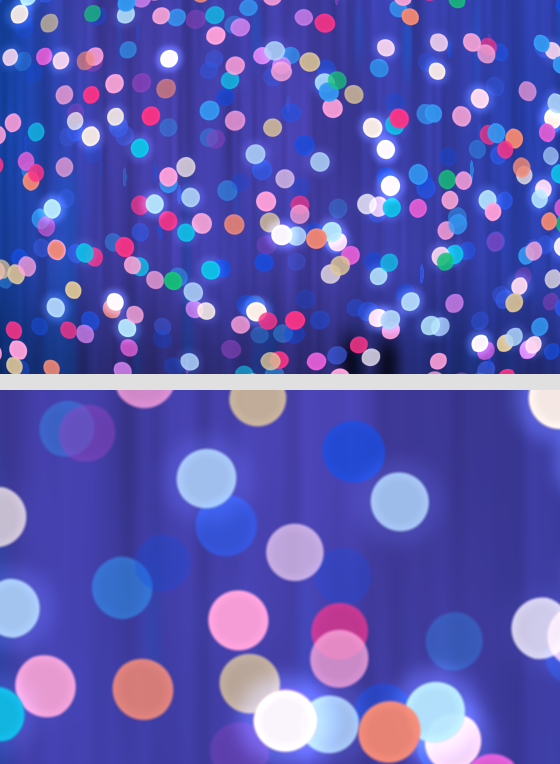
Top: the whole. Bottom: its middle third, enlarged.
This background is drawn by a Shadertoy shader. Its source:

```glsl
// Out-of-focus fairy lights before a blue violet curtain.
// Jittered cell layers scatter soft lens-shaped discs, dim ones first, then
// bright ones with halos; stretched value noise gives the curtain its folds.

#define RADIUS 0.0262
#define EDGE 0.0021
#define CELL 0.1
#define LAYERS 4
#define DIM_LAYERS 2
#define DIM_FILL 0.36
#define BRIGHT_FILL 0.53
#define CAT_EYE 0.24
#define HALO 0.30
#define SLIVERS 0.10
#define FOLDS 0.20

const vec3 LIGHTS[14] = vec3[14](
    vec3(1.0, 0.98, 1.0), vec3(1.0, 0.95, 0.91), vec3(0.72, 0.91, 1.0),
    vec3(0.68, 0.82, 0.97), vec3(1.0, 0.86, 0.95), vec3(0.98, 0.62, 0.84),
    vec3(0.93, 0.62, 0.82), vec3(0.82, 0.50, 0.92), vec3(0.96, 0.20, 0.52),
    vec3(0.86, 0.36, 0.82), vec3(0.06, 0.75, 0.90), vec3(0.20, 0.58, 0.93),
    vec3(0.84, 0.75, 0.58), vec3(0.92, 0.52, 0.45));

float hash(vec2 p) {
    return fract(sin(dot(p, vec2(127.1, 311.7))) * 43758.5453);
}

float noise(vec2 p) {
    vec2 i = floor(p), f = fract(p);
    f = f * f * (3.0 - 2.0 * f);
    return mix(mix(hash(i), hash(i + vec2(1, 0)), f.x),
               mix(hash(i + vec2(0, 1)), hash(i + vec2(1, 1)), f.x), f.y);
}

// Curtain: broad hue drift, vertical folds and a dark gap at the foot
vec3 curtain(vec2 p, float aspect) {
    float u = p.x / aspect;
    vec3 col = mix(vec3(0.07, 0.25, 0.62), vec3(0.23, 0.23, 0.62), smoothstep(0.0, 0.22, u));
    col = mix(col, vec3(0.15, 0.24, 0.65), smoothstep(0.55, 0.9, u));
    col = mix(col, vec3(0.27, 0.22, 0.58), 0.5 * noise(p * vec2(5.0, 3.0)));
    float folds = 0.6 * noise(p * vec2(26.0, 1.6)) + 0.4 * noise(p * vec2(75.0, 3.0) + 9.0);
    col *= 1.0 + FOLDS * (2.0 * folds - 1.0);
    float strand = smoothstep(0.68, 0.95, noise(p * vec2(22.0, 2.2) + 40.0));
    col = mix(col, vec3(0.07, 0.36, 0.80), 0.45 * strand);
    col *= mix(0.72, 1.04, smoothstep(-0.05, 0.35, p.y));
    float gap = smoothstep(0.04, 0.0, abs(abs(u - 0.66) - 0.032))
              * smoothstep(0.16, 0.03, p.y);
    return mix(col, vec3(0.02, 0.02, 0.08), 0.85 * gap);
}

// Dim lights are mostly deep blue, with some azure and violet
vec3 dimColour(float pick) {
    vec3 col = mix(vec3(0.05, 0.28, 0.86), vec3(0.24, 0.37, 0.90), fract(pick * 7.0));
    col = mix(col, vec3(0.18, 0.58, 0.92), step(0.62, pick));
    return mix(col, vec3(0.55, 0.25, 0.72), step(0.84, pick));
}

vec3 brightColour(float pick) {
    vec3 col = LIGHTS[int(pick * 13.99)];
    return fract(pick * 57.0) < 0.04 ? vec3(0.08, 0.74, 0.46) : col;
}

// Distance from the rim of a disc clipped into a lens away from the centre
float lensDistance(vec2 d, vec2 fromMiddle, float radius) {
    vec2 shift = CAT_EYE * radius * fromMiddle;
    return max(length(d - shift), length(d + shift)) - radius * 1.03;
}

void mainImage(out vec4 fragColor, in vec2 fragCoord) {
    vec2 p = fragCoord / iResolution.y;
    float aspect = iResolution.x / iResolution.y;
    vec2 middle = 0.5 * vec2(aspect, 1.0);
    float soft = max(EDGE, 0.7 / iResolution.y);
    vec3 col = curtain(p, aspect);

    for (int layer = 0; layer < LAYERS; layer++) {
        bool dim = layer < DIM_LAYERS;
        vec2 offset = vec2(0.37, 0.61) * float(layer);
        vec2 home = floor(p / CELL + offset);
        for (int k = 0; k < 9; k++) {
            vec2 cell = home + vec2(k % 3 - 1, k / 3 - 1);
            vec2 seed = cell + 31.0 * float(layer + 1);

            // Uneven filling gathers the lights in loose clusters
            float fill = (dim ? DIM_FILL : BRIGHT_FILL) * (0.55 + 0.9 * noise(cell * 0.45 + 5.0));
            if (hash(seed) > fill) continue;

            vec2 jitter = vec2(hash(seed + 0.31), hash(seed + 0.67));
            vec2 centre = (cell + jitter - offset) * CELL;
            float pick = hash(seed + 1.43);
            float strength = hash(seed + 2.17);
            float radius = RADIUS * mix(0.92, 1.06, hash(seed + 3.71));
            vec2 d = p - centre;
            if (dim && hash(seed + 4.59) < SLIVERS) d.x *= 4.5;

            float dist = lensDistance(d, centre - middle, radius);
            float mask = smoothstep(soft, -soft, dist);
            vec3 light = dim ? dimColour(pick) : brightColour(pick);
            float opacity = dim ? mix(0.3, 0.85, strength)
                                : mix(0.62, 1.0, sqrt(strength));
            light *= 1.0 + 0.06 * smoothstep(-0.4 * radius, 0.0, dist);

            // Pale, strong lights spill a bluish halo over the curtain
            float pale = dim ? 0.0 : smoothstep(0.6, 1.0, min(light.g, light.b)) * strength;
            float spill = 1.0 - smoothstep(0.0, 1.3 * radius, dist);
            col += HALO * pale * spill * spill * (1.0 - mask) * vec3(0.45, 0.6, 1.0);
            col = mix(col, light, mask * opacity);
        }
    }
    fragColor = vec4(clamp(col, 0.0, 1.0), 1.0);
}
```
